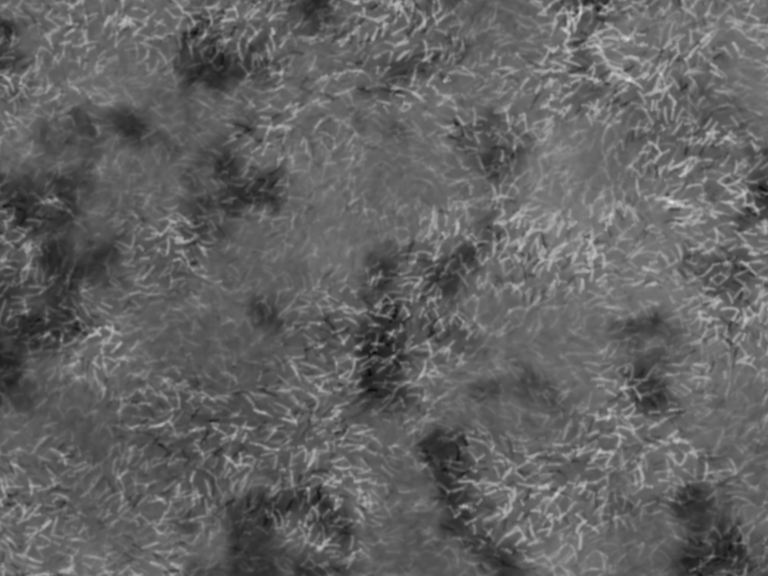
Write a WebGL 1 fragment shader that draws this texture.

```glsl
precision highp float;
// A grey felt of short, soft, slightly bent fibres over a cloudy ground.
// Jittered grids scatter the fibres, a noise field combs them into tufts,
// and layered noise adds haze and ragged dark hollows.
uniform vec2 u_resolution;

const float BASE_GREY = 0.375;
const float HAZE_DEPTH = 0.22;
const float GRAIN_DEPTH = 0.05;
const float SLOPE_DEPTH = 0.045;    // lighter toward the upper right
const float HOLLOW_DEPTH = 0.19;
const float HOLLOW_SCALE = 9.0;

const int FIBRE_LAYERS = 11;
const float CELL_SIZE = 0.031;      // lengths are shares of canvas height
const float FIBRE_WIDTH = 0.0024;
const float MIN_HALF_LENGTH = 0.008;
const float MAX_HALF_LENGTH = 0.022;
const float FIBRE_LIGHT = 0.145;
const float DARK_SHARE = 0.22;
const float DARK_STRENGTH = -0.55;
const float MEAN_ANGLE = 0.4;
const float ANGLE_SPREAD = 1.5;
const float COMB_SPREAD = 2.4;
const float COMB_SCALE = 11.0;
const float MAX_BEND = 14.0;

float hash(vec2 p) {
  return fract(sin(dot(p, vec2(127.1, 311.7))) * 43758.5453);
}

vec2 hash2(vec2 p) {
  return vec2(hash(p), hash(p + vec2(37.3, 17.9)));
}

float valueNoise(vec2 p) {
  vec2 cell = floor(p);
  vec2 f = fract(p);
  f = f * f * (3.0 - 2.0 * f);
  float low = mix(hash(cell), hash(cell + vec2(1.0, 0.0)), f.x);
  float high = mix(hash(cell + vec2(0.0, 1.0)), hash(cell + 1.0), f.x);
  return mix(low, high, f.y);
}

float fbm(vec2 p) {
  float sum = 0.0;
  float weight = 0.5;
  for (int i = 0; i < 4; i++) {
    sum += weight * valueNoise(p);
    p = mat2(1.6, 1.2, -1.2, 1.6) * p + 5.3;
    weight *= 0.5;
  }
  return sum / 0.9375;
}

// Soft bent stroke with tapered ends, centred on the origin.
float fibre(vec2 p, float angle, float halfLength, float bend) {
  vec2 along = vec2(cos(angle), sin(angle));
  float x = dot(p, along);
  float y = dot(p, vec2(-along.y, along.x)) - bend * x * x;
  float taper = 1.0 - smoothstep(0.55, 1.0, abs(x) / halfLength);
  return taper * exp(-y * y / (2.0 * FIBRE_WIDTH * FIBRE_WIDTH));
}

// Signed light of one layer, with one fibre in each grid cell.
float fibreLayer(vec2 p, float layer) {
  vec2 shift = hash2(vec2(layer, 4.7));
  vec2 grid = p / CELL_SIZE + shift;
  vec2 home = floor(grid);
  float light = 0.0;
  for (int j = -1; j <= 1; j++) {
    for (int i = -1; i <= 1; i++) {
      vec2 cell = home + vec2(float(i), float(j));
      vec2 seed = cell + layer * vec2(13.7, 29.3);
      vec2 centre = cell + hash2(seed);
      vec2 shape = hash2(seed + 71.3);
      vec2 turn = hash2(seed + 113.9);
      float comb = valueNoise((centre - shift) * CELL_SIZE * COMB_SCALE);
      float angle = MEAN_ANGLE + ANGLE_SPREAD * (turn.x + turn.y - 1.0)
                  + COMB_SPREAD * (comb - 0.5);
      float halfLength = mix(MIN_HALF_LENGTH, MAX_HALF_LENGTH, shape.x);
      float bend = MAX_BEND * (2.0 * turn.x - 1.0);
      float tone = shape.y * shape.y;
      tone *= hash(seed + 191.1) < DARK_SHARE ? DARK_STRENGTH : 1.0;
      light += tone * fibre((grid - centre) * CELL_SIZE, angle, halfLength, bend);
    }
  }
  return light;
}

void main() {
  vec2 p = gl_FragCoord.xy / u_resolution.y;
  vec2 screen = gl_FragCoord.xy / u_resolution;
  float slope = dot(screen - 0.5, vec2(0.8, 0.6));

  // Cloudy ground
  float grey = BASE_GREY + SLOPE_DEPTH * slope;
  grey += HAZE_DEPTH * (fbm(p * 5.0 + 21.0) - 0.5);
  grey += GRAIN_DEPTH * (valueNoise(p * 95.0) - 0.5);

  // Fibres, thicker in some patches than in others
  float light = 0.0;
  for (int i = 0; i < FIBRE_LAYERS; i++) {
    light += fibreLayer(p, float(i) + 1.0);
  }
  float density = mix(0.4, 1.6, smoothstep(0.25, 0.75, fbm(p * 7.0 + 63.0)));
  grey += FIBRE_LIGHT * light * density * (1.0 + 0.3 * slope);

  // Ragged dark hollows
  float depth = fbm(p * HOLLOW_SCALE + 40.0) + 0.25 * (valueNoise(p * 3.0 + 8.0) - 0.5);
  grey -= HOLLOW_DEPTH * smoothstep(0.52, 0.82, depth - 0.06 * slope);

  // Gentle limit on bright crossings
  grey -= 0.45 * max(grey - 0.58, 0.0);
  gl_FragColor = vec4(vec3(clamp(grey, 0.0, 1.0)), 1.0);
}
```
